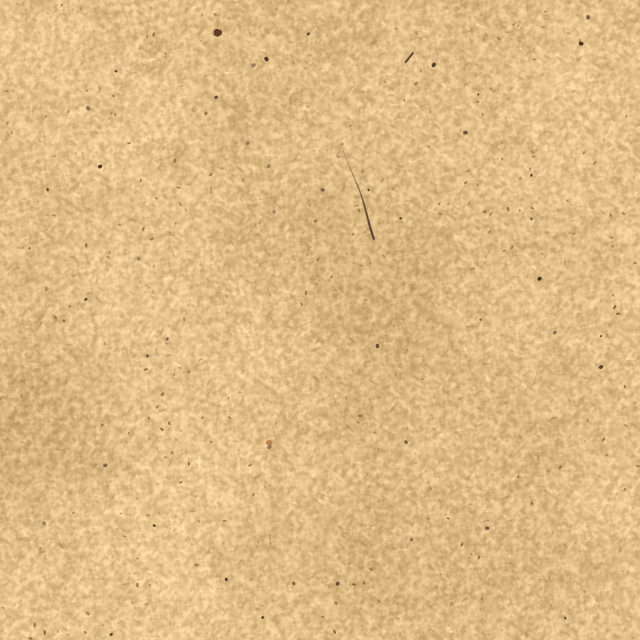
A three.js fragment shader for this texture:

```glsl
// Aged tan paper with soft blotches, fine grain, short fibres and dark specks.
varying vec2 vUv;

float hash(vec2 p) {
  vec3 q = fract(p.xyx * 0.1031);
  q += dot(q, q.yzx + 33.33);
  return fract((q.x + q.y) * q.z);
}

vec2 hash2(vec2 p) {
  return vec2(hash(p + 17.3), hash(p + 71.9));
}

float noise(vec2 p) {
  vec2 cell = floor(p);
  vec2 f = fract(p);
  f = f * f * (3.0 - 2.0 * f);
  float low = mix(hash(cell), hash(cell + vec2(1.0, 0.0)), f.x);
  float high = mix(hash(cell + vec2(0.0, 1.0)), hash(cell + vec2(1.0, 1.0)), f.x);
  return mix(low, high, f.y);
}

// Layered noise, turned at each octave to hide the lattice
float clouds(vec2 p) {
  float sum = 0.0;
  float weight = 0.5;
  for (int i = 0; i < 4; i++) {
    sum += weight * (noise(p) - 0.5);
    p = mat2(0.8, 0.6, -0.6, 0.8) * p * 2.1 + 13.7;
    weight *= 0.5;
  }
  return sum;
}

float segmentDistance(vec2 p, vec2 a, vec2 b) {
  vec2 along = b - a;
  float t = clamp(dot(p - a, along) / dot(along, along), 0.0, 1.0);
  return length(p - a - along * t);
}

float softDisc(float dist, float radius) {
  return 1.0 - smoothstep(radius - 0.0012, radius + 0.0012, dist);
}

// Scattered strokes of random place, angle, size and strength, one per chosen cell
float flecks(vec2 uv, float cells, float share, float halfLength, float radius, float seed) {
  vec2 home = floor(uv * cells);
  float cover = 0.0;
  for (int y = -1; y <= 1; y++) {
    for (int x = -1; x <= 1; x++) {
      vec2 cell = home + vec2(float(x), float(y));
      vec2 key = cell + seed;
      if (hash(key) < share) {
        vec2 center = (cell + hash2(key)) / cells;
        float angle = 6.2832 * hash(key + 5.1);
        float size = mix(0.55, 1.25, hash(key + 9.7));
        vec2 arm = vec2(cos(angle), sin(angle)) * halfLength * size;
        float dist = segmentDistance(uv, center - arm, center + arm);
        float strength = mix(0.35, 1.0, hash(key + 3.3));
        cover = max(cover, strength * softDisc(dist, radius * size));
      }
    }
  }
  return cover;
}

void main() {
  vec2 uv = vUv;
  vec2 turned = mat2(0.82, 0.57, -0.57, 0.82) * uv + 3.0;
  vec3 ink = vec3(0.20, 0.12, 0.07);
  vec3 brown = vec3(0.47, 0.33, 0.17);

  // Blotches and grain shift all channels alike
  float tone = 0.17 * clouds(uv * 3.5 + 4.0);
  tone += 0.12 * (noise(turned * 130.0) - 0.5);
  tone += 0.13 * (noise(turned.yx * 235.0 + 40.0) - 0.5);
  vec3 color = vec3(0.877, 0.737, 0.527) + tone;

  // Pale and dull fibres
  color += 0.07 * flecks(uv, 58.0, 0.30, 0.006, 0.0012, 11.0);
  color -= 0.10 * flecks(uv, 52.0, 0.30, 0.004, 0.0012, 137.0);

  // Small brown specks, gathered in loose clusters
  float cluster = smoothstep(0.25, 0.75, noise(uv * 11.0 + 8.0));
  float specks = flecks(uv, 50.0, 0.22, 0.0014, 0.0014, 263.0);
  color = mix(color, brown, specks * mix(0.25, 0.9, cluster));

  // Sparse dark dots
  float dots = flecks(uv, 17.0, 0.17, 0.0007, 0.0024, 391.0);
  color = mix(color, ink, 0.9 * dots);

  // One large spot and a faint rusty one
  float ragged = 0.003 * (noise(uv * 160.0) - 0.5);
  float spot = softDisc(length(uv - vec2(0.340, 0.948)) + ragged, 0.0065);
  color = mix(color, vec3(0.33, 0.19, 0.10), 0.9 * spot);
  float rust = softDisc(length(uv - vec2(0.420, 0.309)) + ragged, 0.0045);
  color = mix(color, vec3(0.66, 0.40, 0.22), 0.7 * rust);

  // A long hair that darkens downward, and a short splinter
  float fall = smoothstep(0.765, 0.627, uv.y);
  vec2 bow = vec2(0.004 * sin(3.1416 * fall), 0.0);
  float hair = segmentDistance(uv - bow, vec2(0.536, 0.765), vec2(0.584, 0.627));
  color = mix(color, ink + 0.08, softDisc(hair, mix(0.0006, 0.0017, fall)) * mix(0.35, 0.9, fall));
  float splinter = segmentDistance(uv, vec2(0.634, 0.903), vec2(0.645, 0.917));
  color = mix(color, ink + 0.05, 0.85 * softDisc(splinter, 0.0015));

  gl_FragColor = vec4(color, 1.0);
}
```
